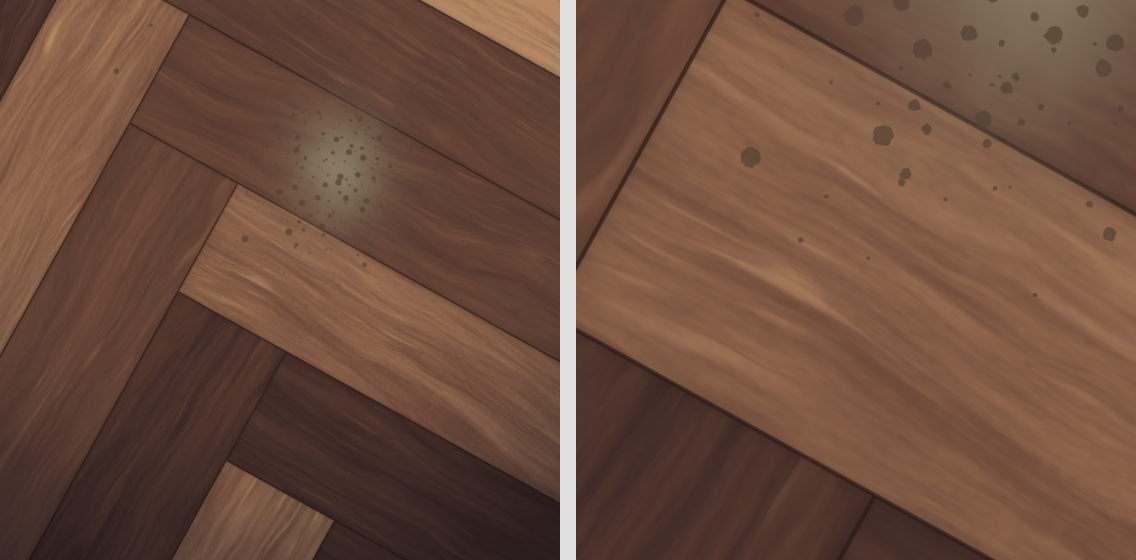
Left, the full canvas; right, a detail of the centre.
Give the GLSL for this texture, as a WebGL 1 fragment shader.

```glsl
precision highp float;
// Tilted herringbone parquet of brown wood planks with a pale, pitted worn spot.
uniform vec2 u_resolution;

// Layout, in canvas units with y pointing down
const float TILT = 0.506;
const float PLANK_WIDTH = 0.2215;
const float PLANK_RATIO = 5.0;
const vec2 CORNER = vec2(0.3385, 0.026);
const float SEAM_HALF = 0.0013;

// Wood colours and the tone cycle of each plank direction
const vec3 WOOD_DARK = vec3(0.235, 0.155, 0.140);
const vec3 WOOD_MID = vec3(0.450, 0.302, 0.235);
const vec3 WOOD_LIGHT = vec3(0.710, 0.535, 0.385);
const vec3 SEAM_COLOR = vec3(0.160, 0.105, 0.090);
const vec3 ACROSS_TONES = vec3(0.78, 0.31, 0.40);
const vec3 DOWN_TONES = vec3(0.76, 0.45, 0.17);
const float ACROSS_DRIFT = 0.09;

// Worn spot
const vec2 SPOT_CENTER = vec2(0.605, 0.300);
const vec2 SPOT_SIZE = vec2(0.088, 0.105);
const vec3 SPOT_COLOR = vec3(0.560, 0.510, 0.415);
const vec3 PIT_COLOR = vec3(0.330, 0.265, 0.205);
const float PIT_CELL = 0.019;

float hash(vec2 p) {
  return fract(sin(dot(p, vec2(127.1, 311.7))) * 43758.55);
}

float noise(vec2 p) {
  vec2 i = floor(p);
  vec2 f = fract(p);
  f = f * f * (3.0 - 2.0 * f);
  return mix(mix(hash(i), hash(i + vec2(1.0, 0.0)), f.x),
             mix(hash(i + vec2(0.0, 1.0)), hash(i + 1.0), f.x), f.y);
}

float fbm(vec2 p) {
  float sum = 0.0;
  float amp = 0.5;
  for (int i = 0; i < 4; i++) {
    sum += amp * noise(p);
    p = p * 2.03 + 17.3;
    amp *= 0.5;
  }
  return sum / 0.9375;
}

// Picks one of three tones by plank number
float cycleTone(vec3 tones, float k) {
  float m = mod(k, 3.0);
  return m < 0.5 ? tones.x : (m < 1.5 ? tones.y : tones.z);
}

vec3 woodColor(float tone) {
  vec3 low = mix(WOOD_DARK, WOOD_MID, clamp(tone / 0.6, 0.0, 1.0));
  return mix(low, WOOD_LIGHT, clamp((tone - 0.6) / 0.4, 0.0, 1.0));
}

// Tone offset from grain; q is (along, across) in plank widths
float grain(vec2 q, float seed) {
  q.y += (hash(vec2(seed, 3.0)) - 0.5) * 0.12 * q.x;
  vec2 offset = vec2(seed * 13.7, seed * 7.3);
  float warp = fbm(q * vec2(0.7, 1.6) + offset);
  float y = q.y + 0.32 * warp;
  float bands = fbm(vec2(q.x * 0.7, y * 7.0) + offset) - 0.5;
  float fibres = fbm(vec2(q.x * 3.0, y * 34.0) + offset) - 0.5;
  float rings = sin(y * 62.0 + 5.0 * noise(q * vec2(1.5, 5.0) + offset));
  float strokes = smoothstep(0.70, 0.95, noise(vec2(q.x * 2.6, y * 30.0) + offset.yx));
  float patches = smoothstep(0.35, 0.7, fbm(q * vec2(1.1, 2.5) + offset.yx));
  float dust = noise(q * vec2(35.0, 75.0) + offset) - 0.5;
  return 0.28 * bands + 0.20 * fibres + 0.025 * rings * patches
       + 0.17 * strokes * patches + 0.04 * dust;
}

// Coverage of round pits scattered on a jittered grid
float pits(vec2 p, float fade, float px) {
  vec2 cell = floor(p / PIT_CELL);
  float cover = 0.0;
  for (int j = -1; j <= 1; j++) {
    for (int i = -1; i <= 1; i++) {
      vec2 id = cell + vec2(float(i), float(j));
      vec2 jitter = vec2(hash(id), hash(id + 41.0));
      float size = hash(id + 83.0);
      float radius = mix(0.0012, 0.0062, size * size * size);
      float d = length(p - (id + jitter) * PIT_CELL);
      d += 0.0015 * (noise(p * 420.0) - 0.5);
      float present = step(hash(id + 19.0), fade * 1.3);
      cover = max(cover, present * (1.0 - smoothstep(radius - px, radius + px, d)));
    }
  }
  return cover;
}

void main() {
  vec2 p = gl_FragCoord.xy / u_resolution;
  p.y = 1.0 - p.y;
  float px = 1.0 / min(u_resolution.x, u_resolution.y);

  // Herringbone: stair-stepped cells choose the plank and its direction
  vec2 r = p - CORNER;
  vec2 g = vec2(r.x * cos(TILT) + r.y * sin(TILT),
                r.y * cos(TILT) - r.x * sin(TILT)) / PLANK_WIDTH;
  vec2 cell = floor(g);
  vec2 f = g - cell;
  float d = mod(cell.x - cell.y, 2.0 * PLANK_RATIO);
  bool isAcross = d < PLANK_RATIO;
  float k = isAcross ? cell.y : cell.x + 1.0;
  vec2 q = isAcross ? vec2(d + f.x, f.y) : vec2(2.0 * PLANK_RATIO - 1.0 - d + f.y, f.x);
  float tone = isAcross ? cycleTone(ACROSS_TONES, k + 2.0) - ACROSS_DRIFT * k
                        : cycleTone(DOWN_TONES, k);
  float seed = k + (isAcross ? 11.0 : 37.0);
  vec3 color = woodColor(tone + grain(q, seed));

  // Seams with a soft shade beside them
  vec2 toEdge = min(q, vec2(PLANK_RATIO, 1.0) - q);
  float edge = min(toEdge.x, toEdge.y) * PLANK_WIDTH;
  color *= 1.0 - 0.14 * exp(-edge / 0.005);
  color = mix(color, SEAM_COLOR, 0.7 * (1.0 - smoothstep(SEAM_HALF - px, SEAM_HALF + px, edge)));

  // Worn spot: pale haze, then pits
  vec2 s = (p - SPOT_CENTER) / SPOT_SIZE;
  float ragged = dot(s, s) * (0.75 + 0.5 * fbm(p * 45.0));
  color = mix(color, SPOT_COLOR, 0.86 * exp(-1.15 * ragged));
  float fade = exp(-0.55 * dot(s, s));
  color = mix(color, PIT_COLOR, 0.75 * pits(p, fade, px));

  // Cool shade toward the lower corners
  vec2 c = p - vec2(0.5, 0.4);
  color *= 1.0 - vec3(0.42, 0.40, 0.28) * smoothstep(0.25, 0.85, length(c)) * smoothstep(0.2, 1.0, p.y);
  gl_FragColor = vec4(color, 1.0);
}
```
